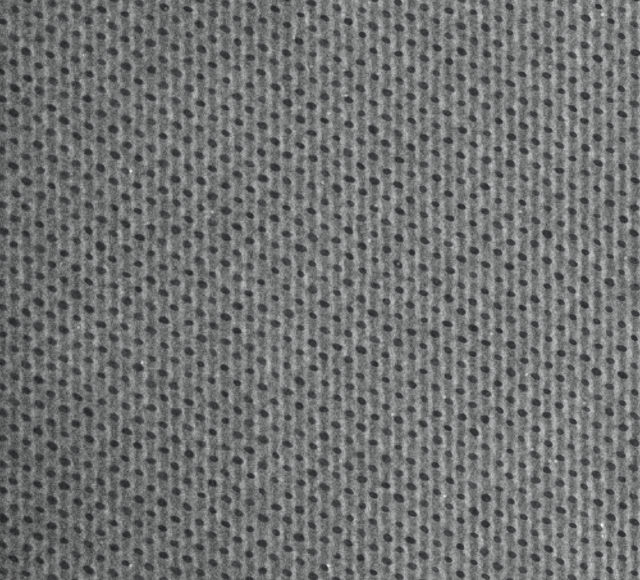
Reproduce this texture procedurally as a Shadertoy shader.

```glsl
// Grey knitted mesh: vertical ribs of yarn with staggered dark holes.
// Each column is shifted by a fixed share of a stitch; every stitch carries
// one hole and one pale loop, roughened by fibre grain and uneven light.

const float TAU = 6.2831853;
const vec2 STITCHES = vec2(51.6, 22.2);   // columns and rows on the canvas
const vec2 LATTICE_OFFSET = vec2(0.33, 0.4);
const float COLUMN_SHIFT = 4.0 / 7.0;     // drop per column, in stitches
const float ANCHOR_COLUMN = 25.0;
const float STITCH_HEIGHT = 2.1;          // stitch height in column widths
const vec3 HOLE_COLOR = vec3(0.195, 0.2, 0.205);
const vec3 YARN_TINT = vec3(0.995, 1.0, 1.003);

float hash(vec2 p) {
    vec3 q = fract(vec3(p.xyx) * 0.1031);
    q += dot(q, q.yzx + 33.33);
    return fract((q.x + q.y) * q.z);
}

float valueNoise(vec2 p) {
    vec2 cell = floor(p);
    vec2 f = fract(p);
    f = f * f * (3.0 - 2.0 * f);
    float low = mix(hash(cell), hash(cell + vec2(1.0, 0.0)), f.x);
    float high = mix(hash(cell + vec2(0.0, 1.0)), hash(cell + 1.0), f.x);
    return mix(low, high, f.y);
}

// Soft ellipse: 1 inside, 0 outside
float blob(vec2 p, vec2 radius, float softness) {
    return 1.0 - smoothstep(1.0 - softness, 1.0 + softness, length(p / radius));
}

// Returns hole cover in x and pale loop cover in y
vec2 stitchLayers(vec2 p, float sharpness) {
    vec2 cover = vec2(0.0);
    for (int i = -1; i <= 1; i++) {
        float column = floor(p.x) + float(i);
        float row = p.y + (column - ANCHOR_COLUMN) * COLUMN_SHIFT;
        vec2 id = vec2(column, floor(row)) + 100.0;
        vec2 local = vec2(p.x - column, fract(row)) - 0.5;
        local.y *= STITCH_HEIGHT;

        // Hole: tilted, with its own size, place and depth
        vec2 jitter = vec2(hash(id), hash(id + 31.7)) - 0.5;
        vec2 h = local - jitter * vec2(0.16, 0.2);
        h.y += 0.25 * h.x;
        float size = mix(0.84, 1.16, hash(id + 57.3));
        vec2 radius = vec2(0.37, 0.27) * size * mix(1.06, 0.92, sharpness);
        float depth = mix(0.68, 1.0, hash(id + 83.1));
        cover.x = max(cover.x, depth * blob(h, radius, mix(0.42, 0.3, sharpness)));

        // Loop: a narrow pale strand to the right of the hole
        vec2 strand = local - vec2(0.46, -0.12);
        strand.x += 0.08 * sin(strand.y * 3.0);
        float shine = mix(0.45, 1.0, hash(id + 12.9));
        cover.y = max(cover.y, shine * blob(strand, vec2(0.25, 0.82), 0.45));
    }
    return cover;
}

// Fibre roughness at three scales, centred on zero
float fibreGrain(vec2 p) {
    float coarse = valueNoise(p * vec2(150.0, 110.0)) - 0.5;
    float medium = valueNoise(p * vec2(280.0, 230.0) + 17.0) - 0.5;
    float fine = valueNoise(p * vec2(500.0, 450.0) + 41.0) - 0.5;
    return 0.09 * coarse + 0.13 * medium + 0.13 * fine;
}

// Light grows to the right and fades in the lower left corner
float lighting(vec2 uv) {
    float light = 0.95 + 0.09 * smoothstep(0.0, 0.9, uv.x);
    light -= 0.10 * (1.0 - smoothstep(0.0, 0.7, length(uv)));
    light -= 0.06 * (1.0 - smoothstep(0.0, 0.12, uv.x));
    return light + 0.07 * (valueNoise(uv * vec2(9.0, 5.0)) - 0.5);
}

// Rare glints on the fibres
float glint(vec2 p) {
    vec2 grid = p * vec2(110.0, 100.0);
    float rare = step(0.996, hash(floor(grid) + 7.0));
    return rare * blob(fract(grid) - 0.5, vec2(0.28), 0.5);
}

void mainImage(out vec4 fragColor, in vec2 fragCoord) {
    vec2 uv = fragCoord / iResolution.xy;
    vec2 p = uv * STITCHES + LATTICE_OFFSET;

    // Yarn wanders a little around the lattice
    p.x += 0.18 * (valueNoise(uv * vec2(50.0, 45.0)) - 0.5);
    p.y += 0.08 * (valueNoise(uv * vec2(70.0, 60.0) + 9.0) - 0.5);

    // Ribs peak between the hole columns
    vec2 layers = stitchLayers(p, uv.x);
    float rib = cos(TAU * p.x) * mix(0.025, 0.05, uv.x);
    float yarn = 0.455 + rib + 0.13 * layers.y;

    vec3 color = mix(vec3(yarn) * YARN_TINT, HOLE_COLOR, layers.x);
    color *= lighting(uv);
    color += fibreGrain(uv) * (1.0 - 0.55 * layers.x);
    color += 0.2 * glint(uv);
    fragColor = vec4(clamp(color, 0.0, 1.0), 1.0);
}
```
